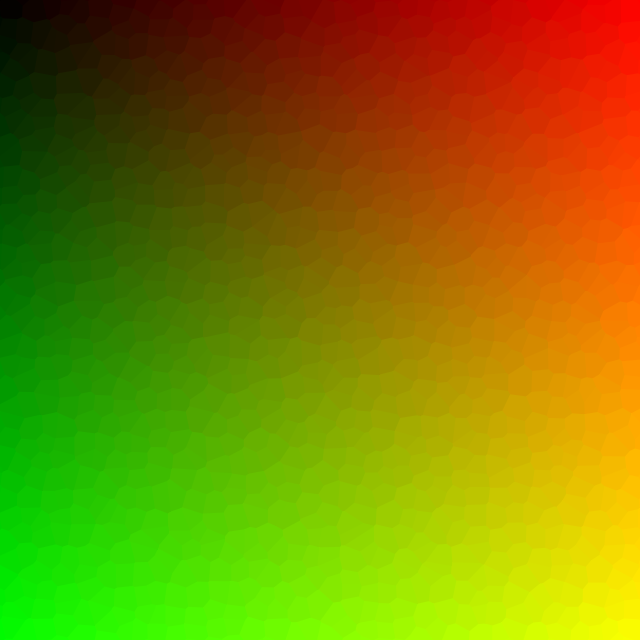
Give the GLSL for this background, as a WebGL 1 fragment shader.

```glsl
precision highp float;
// A red-green gradient broken into a fine mosaic of flat Voronoi cells.

uniform vec2 u_resolution;

#define CELLS 34.0      // cells across the canvas
#define JITTER 0.85     // 0 = regular grid, 1 = fully scattered seeds
#define EDGE_PIXELS 1.0 // width of the smoothed cell borders

vec2 hash2(vec2 p) {
    vec3 q = fract(p.xyx * vec3(0.1031, 0.1030, 0.0973));
    q += dot(q, q.yzx + 33.33);
    return fract((q.xx + q.yz) * q.zy);
}

vec2 seedPoint(vec2 cell) {
    return cell + 0.5 + JITTER * (hash2(cell + 17.0) - 0.5);
}

// Red grows to the right, green grows downward.
vec3 gradientColor(vec2 seed) {
    vec2 uv = clamp(seed / CELLS, 0.0, 1.0);
    return vec3(uv.x, 1.0 - uv.y, 0.0);
}

void main() {
    vec2 p = gl_FragCoord.xy / u_resolution * CELLS;
    vec2 home = floor(p);

    // Find the two seeds closest to this point.
    vec2 nearest = home;
    vec2 second = home;
    float nearestSq = 100.0;
    float secondSq = 100.0;
    for (int j = -2; j <= 2; j++) {
        for (int i = -2; i <= 2; i++) {
            vec2 seed = seedPoint(home + vec2(float(i), float(j)));
            vec2 offset = seed - p;
            float distSq = dot(offset, offset);
            if (distSq < nearestSq) {
                second = nearest;
                secondSq = nearestSq;
                nearest = seed;
                nearestSq = distSq;
            } else if (distSq < secondSq) {
                second = seed;
                secondSq = distSq;
            }
        }
    }

    // Blend the two cell colours across their shared border.
    float border = (secondSq - nearestSq) / (2.0 * max(distance(nearest, second), 0.001));
    float edgeWidth = EDGE_PIXELS * CELLS / min(u_resolution.x, u_resolution.y);
    float own = clamp(0.5 + border / edgeWidth, 0.5, 1.0);
    vec3 color = mix(gradientColor(second), gradientColor(nearest), own);

    gl_FragColor = vec4(color, 1.0);
}
```
